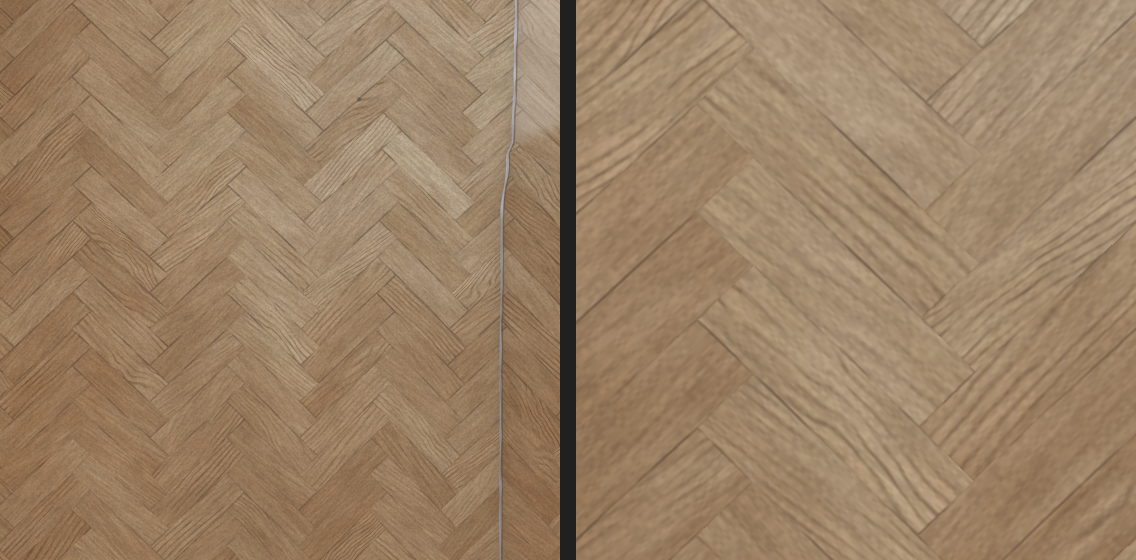
Left: the whole. Right: its middle third, enlarged.
This texture is drawn by a WebGL 2 fragment shader. Its source:

```glsl
#version 300 es
precision highp float;
// Worn herringbone oak flooring: a diagonal grid is split into 4:1 planks,
// each with its own tone, pores and ring grain. A torn pale joint on the
// right separates a second, shifted sheet; soft daylight falls from the right.
uniform vec2 u_resolution;
out vec4 fragColor;

float hash(vec2 p) {
  vec3 q = fract(vec3(p.xyx) * vec3(0.1031, 0.1030, 0.0973));
  q += dot(q, q.yzx + 33.33);
  return fract((q.x + q.y) * q.z);
}

float noise(vec2 p) {
  vec2 i = floor(p), f = fract(p);
  f = f * f * (3.0 - 2.0 * f);
  return mix(mix(hash(i), hash(i + vec2(1, 0)), f.x),
             mix(hash(i + vec2(0, 1)), hash(i + vec2(1, 1)), f.x), f.y);
}

float fbm(vec2 p) {
  float sum = 0.0, amp = 0.5;
  for (int k = 0; k < 4; k++) {
    sum += amp * noise(p);
    p = p * 2.03 + 7.1;
    amp *= 0.5;
  }
  return sum;
}

// Finds the plank: xy = place in it (4 long, 1 wide), zw = its grid origin.
vec4 herringbone(vec2 g) {
  vec2 cell = floor(g), f = fract(g);
  float k = mod(cell.x - cell.y, 8.0);
  if (k < 3.5) return vec4(k + f.x, f.y, cell.x - k, cell.y);
  return vec4(7.0 - k + f.y, f.x, cell.x, cell.y - 7.0 + k + 0.5);
}

// Grain darkness: thin ring lines and long pores, slanted per plank.
float grain(vec2 l, vec2 id) {
  float kind = hash(id + 3.7), slant = (hash(id + 8.2) - 0.5) * 0.36;
  vec2 q = l + vec2(hash(id + 1.3), hash(id + 5.9)) * 40.0;
  float warp = noise(q * vec2(0.6, 1.3)) + 0.18 * noise(q * vec2(2.5, 4.0));
  float across = l.y + slant * l.x + warp * mix(0.15, 1.0, kind * kind * kind);
  float wave = 0.5 + 0.5 * sin(across * mix(28.0, 46.0, hash(id + 6.1)));
  float rings = wave * wave * wave - 0.31;
  float bold = mix(0.2, 1.4, smoothstep(0.35, 0.95, hash(id + 2.4)));
  float fade = smoothstep(0.25, 0.6, fbm(q * vec2(0.8, 3.0) + 11.0));
  float pores = noise(vec2(q.x * 1.6, (q.y + slant * l.x) * 16.0)) - 0.5;
  float fleck = noise(q * vec2(14.0, 26.0)) - 0.5;
  return rings * bold * fade * 1.1 + pores * 0.9 + fleck * 0.9;
}

void main() {
  vec2 p = gl_FragCoord.xy / u_resolution;
  float px = 1.0 / u_resolution.y;

  // Ragged joint that steps sideways where the sheet is torn
  float jointX = 0.893 + 0.004 * p.y + 0.010 * smoothstep(0.62, 0.70, p.y)
               + 0.010 * smoothstep(0.72, 0.75, p.y) + 0.005 * max(p.y - 0.75, 0.0) / 0.25
               + 0.002 * (noise(vec2(p.y * 24.0, 2.0)) - 0.5);
  float d = p.x - jointX;
  float rightSheet = smoothstep(-px, px, d);

  // Floor coordinates, slightly stretched and shifted beyond the joint
  vec2 s = p;
  s.x += max(p.x - 0.41, 0.0) * (0.10 - 0.14 * p.y);
  s += 0.0025 * (vec2(noise(p * 7.0), noise(p * 7.0 + 19.0)) - 0.5);
  if (d > 0.0) s += vec2(0.065, 0.027);
  float ax = 29.0 * (s.x - 0.3015), ay = 31.0 * (s.y - 0.6055) + 1.0;
  vec4 plank = herringbone(0.5 * vec2(ay + ax, ay - ax));
  vec2 l = plank.xy, id = plank.zw + 60.0 + 31.0 * step(0.0, d);

  // Plank tone and grain
  float tone = 0.5 + 0.45 * (hash(id) - 0.5) + 0.6 * (fbm(l * vec2(0.8, 2.0) + id) - 0.47);
  vec3 color = mix(vec3(0.545, 0.420, 0.300), vec3(0.665, 0.575, 0.465), tone);
  color *= 1.0 - vec3(0.122, 0.135, 0.148) * grain(l, id);

  // Soft hairline gaps, worn away in places
  float edge = min(min(l.x, 4.0 - l.x), min(l.y, 1.0 - l.y));
  float wear = mix(0.05, 0.50, smoothstep(0.32, 0.64, fbm(p * 26.0 + 4.0)));
  wear *= mix(0.6, 1.0, smoothstep(0.1, 0.5, p.y));
  float gap = 1.0 - smoothstep(0.002, 0.020 + 21.0 * px, edge);
  color = mix(color, vec3(0.32, 0.25, 0.20), gap * wear);

  // Daylight: warm and dim at left and below, pale at upper right
  vec2 toLight = (p - vec2(0.74, 0.83)) * vec2(1.9, 1.65);
  float glow = exp(-dot(toLight, toLight));
  color *= mix(vec3(0.960, 0.910, 0.860), vec3(1.09, 1.16, 1.24), glow);
  color *= 1.0 - vec3(0.05, 0.07, 0.09) * (1.0 - smoothstep(0.0, 0.22, p.x)) * smoothstep(0.3, 0.9, p.y);
  float sheen = rightSheet * smoothstep(0.73, 0.77, p.y + 0.35 * (0.93 - p.x));
  color = mix(color, vec3(0.77, 0.73, 0.69), 0.40 * sheen);
  color *= 1.0 - vec3(0.06, 0.09, 0.12) * rightSheet * (1.0 - sheen);
  color *= 0.95 + 0.10 * fbm(p * 5.0);

  // Sparse dark specks
  vec2 speckCell = floor(p * 9.0);
  vec2 speck = fract(p * 9.0) - 0.2 - 0.6 * vec2(hash(speckCell + 4.0), hash(speckCell + 9.0));
  float spot = 1.0 - smoothstep(0.015, 0.03 + 9.0 * px, length(speck));
  color = mix(color, vec3(0.30, 0.27, 0.29), 0.6 * spot * step(0.94, hash(speckCell)));

  // Joint: soft shade, dark lip and thin, broken blue-grey filler
  color *= 1.0 - 0.10 * exp(-abs(d) * 80.0);
  float chip = 0.0008 + 0.0016 * noise(vec2(p.y * 45.0, 8.0));
  float lip = 1.0 - smoothstep(0.0012, 0.002 + px, abs(d - 0.0018));
  float filler = 1.0 - smoothstep(chip - 0.5 * px, chip + px, abs(d));
  color = mix(color, vec3(0.34, 0.28, 0.25), 0.5 * lip);
  vec3 fillerColor = mix(vec3(0.58, 0.58, 0.61), vec3(0.74, 0.76, 0.81), smoothstep(0.3, 0.85, p.y));
  color = mix(color, fillerColor, filler * mix(0.55, 0.95, noise(vec2(p.y * 30.0, 3.0))));

  fragColor = vec4(clamp(color, 0.0, 1.0), 1.0);
}
```
